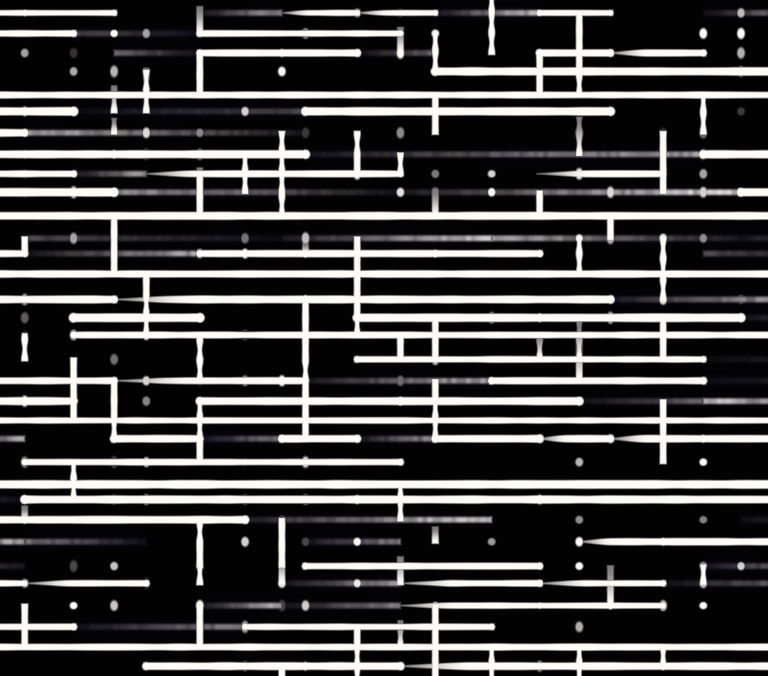
Give the GLSL for this pattern, as a Shadertoy shader.

```glsl
// Glowing circuit-like maze: white bars, faint smeared runs, soft nodes and vertical links on black.

const float ROWS = 33.0;          // rows per canvas height
const float COL_STEP = 0.063;     // mean column spacing
const float ROW_JITTER = 0.3;
const float COL_JITTER = 0.7;
const float THIN = 0.0043;        // half thickness of the bars
const float THICK = 0.0063;
const float LINK_HALF = 0.0051;   // half width of the vertical links
const float SOFTNESS = 0.0019;    // edge blur
const float FULL_SHARE = 0.21;    // rows crossing the whole canvas
const float BRIGHT_SHARE = 0.50;  // runs drawn as solid bars
const float FAINT_SHARE = 0.27;   // runs drawn as smears
const vec3 INK = vec3(0.008, 0.007, 0.010);
const vec3 GLOW = vec3(0.995, 0.985, 0.965);
const vec3 GHOST = vec3(0.015, 0.010, 0.050);

float hash(float a, float b, float salt) {
    vec3 p = fract(vec3(a, b, salt) * vec3(0.1031, 0.1030, 0.0973) + 0.37);
    p += dot(p, p.yzx + 33.33);
    return fract((p.x + p.y) * p.z);
}

float noise(float x, float seed) {
    float i = floor(x);
    return mix(hash(i, seed, 1.0), hash(i + 1.0, seed, 1.0), smoothstep(0.0, 1.0, x - i));
}

float rowY(float row) {
    return (row + 0.5 + ROW_JITTER * (hash(row, 5.0, 2.0) - 0.5)) / ROWS;
}

float columnX(float column) {
    return (column + 0.5 + COL_JITTER * (hash(column, 9.0, 3.0) - 0.5)) * COL_STEP;
}

// Coverage of a signed distance with a soft edge
float cover(float d, float blur) {
    float s = max(blur, 0.75 / iResolution.y);
    return 1.0 - smoothstep(-s, s, d);
}

float box(vec2 p, vec2 halfSize) {
    vec2 d = abs(p) - halfSize;
    return length(max(d, 0.0)) + min(max(d.x, d.y), 0.0);
}

// Column index where a run of a row begins
float runStart(float row, float run, float span) {
    return floor(span * (run + 0.5 * hash(row, run, 4.0)));
}

// Horizontal bars, smears and nodes of one row: x = light, y = ghost halo
vec2 rowLight(vec2 p, float row) {
    float y = p.y - rowY(row);
    float thickness = mix(THIN, THICK, hash(row, 1.0, 6.0));
    thickness += 0.0007 * (noise(p.x * 30.0, row) - 0.5);
    if (hash(row, 2.0, 7.0) < FULL_SHARE) return vec2(cover(abs(y) - thickness, SOFTNESS), 0.0);

    float light = 0.0, halo = 0.0;
    float span = 2.0 + floor(7.0 * hash(row, 3.0, 8.0));
    float here = floor(p.x / (COL_STEP * span));
    for (float k = -1.0; k <= 1.0; k++) {
        float run = here + k;
        float left = columnX(runStart(row, run, span));
        float right = columnX(runStart(row, run + 1.0, span));
        float halfLength = 0.5 * (right - left);
        if (halfLength < 0.001) continue;
        vec2 q = vec2(p.x - 0.5 * (left + right), y);
        float t = clamp((p.x - left) / (right - left), 0.0, 1.0);
        float kind = hash(row, run, 9.0);
        if (kind < BRIGHT_SHARE) {
            // Solid bar, sometimes drawn out to a point on the left
            float taper = hash(row, run, 10.0) < 0.22 ? smoothstep(-0.15, 0.4, t) : 1.0;
            float bar = box(q, vec2(halfLength + 0.004, thickness * taper));
            float knob = length(vec2(abs(q.x) - halfLength, q.y)) - 1.12 * thickness * taper;
            light = max(light, cover(min(bar, knob), SOFTNESS) * mix(0.4, 1.0, taper));
        } else if (kind < BRIGHT_SHARE + FAINT_SHARE) {
            // Streaky smear fading along its length
            float slope = hash(row, run, 11.0) < 0.7 ? t : 1.0 - t;
            float power = mix(0.3, 1.0, hash(row, run, 12.0)) * mix(0.1, 1.0, slope);
            power *= 0.65 + 0.35 * noise(p.x * 140.0, row);
            light = max(light, power * cover(box(q, vec2(halfLength, 0.0042)), 0.0030));
            halo = max(halo, cover(box(q, vec2(halfLength, 0.008)), 0.008));
        }
    }

    // Soft nodes where the row meets the columns
    float nearColumn = floor(p.x / COL_STEP);
    for (float k = -1.0; k <= 1.0; k++) {
        float column = nearColumn + k;
        if (hash(row, column, 13.0) > 0.34) continue;
        float power = mix(0.15, 1.1, hash(row, column, 14.0));
        vec2 radius = vec2(0.0065, mix(0.006, 0.0100, hash(row, column, 15.0)));
        float d = length(vec2(p.x - columnX(column), y) / radius);
        light = max(light, min(power, 1.0) * (1.0 - smoothstep(0.55, 1.2, d)));
    }
    return vec2(light, halo);
}

// Vertical links hanging between the rows of one column
float columnLight(vec2 p, float column) {
    float light = 0.0;
    float x = p.x - columnX(column);
    float chance = hash(column, 4.0, 16.0) < 0.35 ? 0.26 : 0.08;
    float here = floor(p.y * ROWS);
    for (float k = -4.0; k <= 1.0; k++) {
        float row = here + k;
        if (hash(column, row, 17.0) > chance) continue;
        float low = rowY(row);
        float high = rowY(row + 1.0 + floor(2.6 * hash(column, row, 18.0)));
        bool stub = hash(column, row, 19.0) < 0.25;
        if (stub) high = mix(low, high, 0.6);
        // Some links are pinched midway between rows
        float pinch = hash(column, row, 20.0) < 0.4 ? 0.35 : 0.05;
        float width = LINK_HALF * (1.0 - pinch * pow(sin(3.14159 * (p.y - low) * ROWS), 2.0));
        float d = box(vec2(x, p.y - 0.5 * (low + high)), vec2(width, 0.5 * (high - low) + 0.003));
        float fade = stub ? 1.0 - 0.5 * smoothstep(low, high, p.y) : 1.0;
        light = max(light, fade * cover(d, SOFTNESS));
    }
    return light;
}

void mainImage(out vec4 fragColor, in vec2 fragCoord) {
    vec2 p = fragCoord / iResolution.y;
    vec2 lit = vec2(0.0);
    float row = floor(p.y * ROWS), column = floor(p.x / COL_STEP);
    for (float k = -1.0; k <= 1.0; k++) {
        lit = max(lit, rowLight(p, row + k));
        lit.x = max(lit.x, columnLight(p, column + k));
    }
    vec3 color = mix(INK, GLOW, lit.x);
    color += GHOST * lit.y * (1.0 - lit.x) * noise(p.x * 12.0, row);
    color.g -= 0.04 * lit.x * (1.0 - lit.x);
    fragColor = vec4(color, 1.0);
}
```
